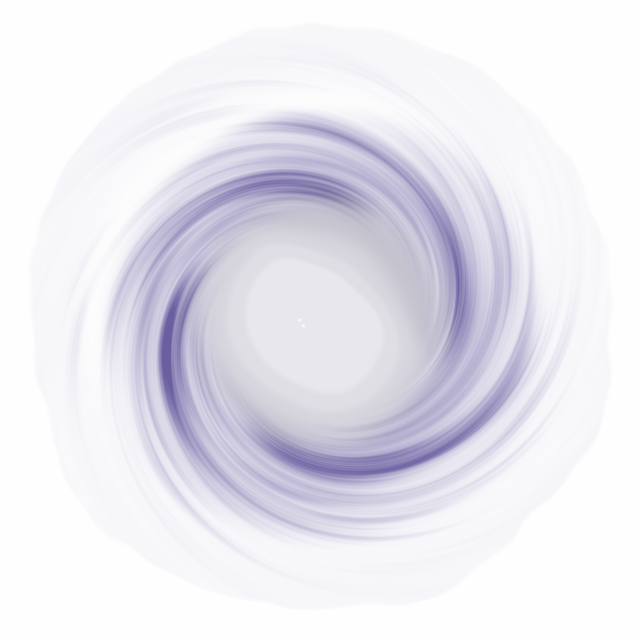
Give the GLSL for this background, as a WebGL 2 fragment shader.

```glsl
#version 300 es
precision highp float;

uniform vec2 u_resolution;
out vec4 fragColor;

const float TAU = 6.2831853;

vec2 gradient(vec2 cell) {
    float h = fract(sin(dot(cell, vec2(127.1, 311.7))) * 43758.55);
    return vec2(cos(h * TAU), sin(h * TAU));
}

// Gradient noise that repeats along x, so it closes around the circle
float noise(vec2 p, float period) {
    vec2 i = floor(p), f = p - i;
    vec2 u = f * f * f * (f * (f * 6.0 - 15.0) + 10.0);
    float x0 = mod(i.x, period), x1 = mod(i.x + 1.0, period);
    float a = dot(gradient(vec2(x0, i.y)), f);
    float b = dot(gradient(vec2(x1, i.y)), f - vec2(1, 0));
    float c = dot(gradient(vec2(x0, i.y + 1.0)), f - vec2(0, 1));
    float d = dot(gradient(vec2(x1, i.y + 1.0)), f - vec2(1, 1));
    return mix(mix(a, b, u.x), mix(c, d, u.x), u.y);
}

// Fine fibres that follow the logarithmic spiral
float fibres(float turn, float logR) {
    float sum = 0.0, amp = 0.8, cells = 14.0;
    for (int i = 0; i < 4; i++) {
        sum += amp * noise(vec2(turn * cells, logR * 4.0 + float(i) * 17.3), cells);
        amp *= 0.72;
        cells *= 2.0;
    }
    return sum;
}

// One dark arm: start = angle, radius, growth, strength
float arm(float angle, float r, vec4 start) {
    float t = mod(angle - start.x, TAU);
    float offset = r - start.y * exp(start.z * t);
    float width = offset > 0.0 ? 0.014 : 0.020;
    float fade = smoothstep(0.0, 0.6, t) * (1.0 - smoothstep(0.9, 2.7, t));
    return start.w * fade * exp(-offset * offset / (width * width));
}

void main() {
    vec2 uv = gl_FragCoord.xy / u_resolution;
    vec2 p = uv - 0.5;
    float r = max(length(p), 0.001);
    float angle = atan(p.y, p.x);
    float logR = log(r);
    float fibre = fibres((angle - logR / 0.25) / TAU, logR);
    float wobble = noise(vec2(angle / TAU * 7.0, r * 9.0), 7.0);

    // Pale core, a tilted oval with uneven sides
    vec2 q = mat2(0.94, 0.34, -0.34, 0.94) * (uv - vec2(0.492, 0.495));
    q = vec2(dot(q, vec2(0.94, -0.34)), dot(q, vec2(0.34, 0.94)));
    float oval = length(q * vec2(0.92, 1.08)) + 0.012 * wobble;
    oval += 0.022 * smoothstep(0.03, 0.10, dot(p, vec2(0.6, 0.8)));
    float ink = 0.155 + 0.06 * smoothstep(0.100, 0.112, oval)
              + 0.06 * smoothstep(0.125, 0.145, oval)
              + 0.13 * smoothstep(0.145, 0.195, oval);

    // Ring thinning outwards into a faint veil
    float ring = smoothstep(0.15, 0.21, r);
    float edge = r + 0.025 * wobble;
    ink = mix(ink, 0.21, smoothstep(0.235, 0.30, edge));
    ink = mix(ink, 0.045, smoothstep(0.285, 0.37, edge));
    ink *= 1.0 + 0.65 * fibre * ring;

    // Four arms winding out counterclockwise
    float dark = arm(angle, r, vec4(0.95, 0.182, 0.25, 0.44))
               + arm(angle, r, vec4(2.55, 0.204, 0.22, 0.40))
               + arm(angle, r, vec4(3.95, 0.187, 0.25, 0.43))
               + arm(angle, r, vec4(5.80, 0.200, 0.20, 0.40));
    ink += dark * (1.0 + 0.9 * fibre);

    // Loose outer strands and the white gap at the upper left
    float strands = smoothstep(0.24, 0.30, r) * (1.0 - smoothstep(0.34, 0.44, r));
    ink += 0.26 * strands * max(fibre - 0.04, 0.0);
    float gap = (r - 0.345 - 0.03 * wobble) / 0.026;
    ink *= 1.0 - 0.85 * exp(-gap * gap) * smoothstep(-0.1, 0.8, cos(angle - 2.2));

    // Ragged outer rim
    float rim = 0.462 + 0.035 * noise(vec2(angle / TAU * 11.0, 3.5), 11.0)
              + 0.012 * noise(vec2(angle / TAU * 40.0, r * 30.0), 40.0);
    ink *= 1.0 - smoothstep(rim - 0.004, rim + 0.004, r);

    // Grey ink in the core, violet ink around it
    vec3 pigment = mix(vec3(0.43, 0.42, 0.53), vec3(0.39, 0.34, 0.61),
                       smoothstep(0.15, 0.23, r));
    vec3 color = mix(vec3(0.996), pigment, clamp(ink, 0.0, 0.95));

    // Two tiny sparks near the middle
    float spark = min(length(uv - vec2(0.468, 0.500)), length(uv - vec2(0.474, 0.491)));
    color = mix(color, vec3(0.99), 0.8 * (1.0 - smoothstep(0.001, 0.004, spark)));

    fragColor = vec4(color, 1.0);
}
```
